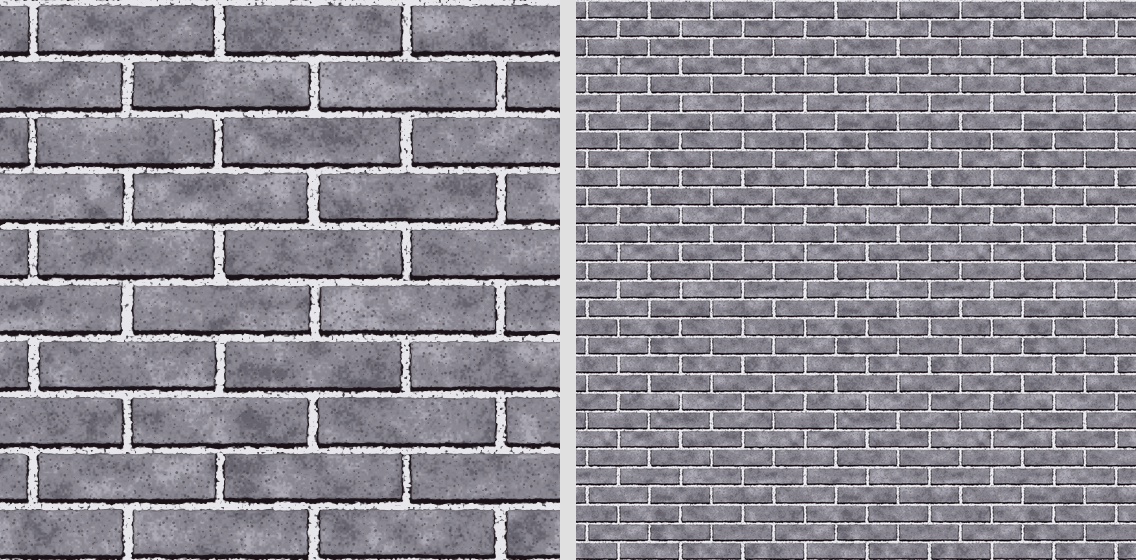
Left, the tile; right, the same tile 3 across and 3 down.
This texture is drawn by a WebGL 2 fragment shader. Its source:

```glsl
#version 300 es
precision highp float;

uniform vec2 u_resolution;
out vec4 fragColor;

const vec2 GRID = vec2(3.0, 10.0);
const vec3 BRICK_DARK = vec3(0.40, 0.39, 0.43);
const vec3 BRICK_MID = vec3(0.54, 0.53, 0.57);
const vec3 BRICK_LIGHT = vec3(0.68, 0.67, 0.71);
const vec3 MORTAR_LIGHT = vec3(0.90, 0.90, 0.92);
const vec3 MORTAR_DARK = vec3(0.27, 0.25, 0.28);
const vec3 SHADOW = vec3(0.10, 0.07, 0.09);

float hash(vec2 p) {
    vec3 q = fract(p.xyx * 0.1031);
    q += dot(q, q.yzx + 33.33);
    return fract((q.x + q.y) * q.z);
}

// Value noise wrapping over a whole number of cells
float valueNoise(vec2 uv, vec2 cells, float seed) {
    vec2 p = uv * cells;
    vec2 i = floor(p);
    vec2 f = fract(p);
    f = f * f * (3.0 - 2.0 * f);
    vec2 a = mod(i, cells) + seed;
    vec2 b = mod(i + 1.0, cells) + seed;
    return mix(mix(hash(a), hash(vec2(b.x, a.y)), f.x),
               mix(hash(vec2(a.x, b.y)), hash(b), f.x), f.y);
}

float layeredNoise(vec2 uv, vec2 cells, float seed) {
    float sum = 0.0;
    float weight = 0.5;
    for (int octave = 0; octave < 4; octave++) {
        sum += weight * valueNoise(uv, cells, seed);
        cells *= 2.0;
        seed += 17.0;
        weight *= 0.5;
    }
    return sum / 0.9375;
}

// Distance to the nearest scattered point, with a random radius taken off
float cellular(vec2 uv, float cells, float seed) {
    vec2 p = uv * cells;
    vec2 i = floor(p);
    float nearest = 2.0;
    for (int y = -1; y <= 1; y++) {
        for (int x = -1; x <= 1; x++) {
            vec2 c = i + vec2(x, y);
            vec2 id = mod(c, cells) + seed;
            vec2 point = c + vec2(hash(id), hash(id + 71.0));
            nearest = min(nearest, length(p - point) - 0.3 * hash(id + 139.0));
        }
    }
    return nearest;
}

float roundedBox(vec2 p, vec2 halfSize, float radius) {
    vec2 q = abs(p) - halfSize + radius;
    return length(max(q, 0.0)) + min(max(q.x, q.y), 0.0) - radius;
}

float coverage(float dist, float softness) {
    return 1.0 - smoothstep(-softness, softness, dist);
}

vec3 brickColor(vec2 uv, vec2 id, float grain) {
    float tone = 0.5 + 1.3 * (layeredNoise(uv, vec2(18.0, 24.0), 5.0) - 0.5);
    tone += 0.45 * (layeredNoise(uv, vec2(90.0, 70.0), 43.0) - 0.5);
    tone += 0.42 * (grain - 0.5) + 0.12 * (hash(id + 23.0) - 0.5);
    vec3 color = mix(BRICK_DARK, BRICK_MID, smoothstep(0.0, 0.5, tone));
    color = mix(color, BRICK_LIGHT, smoothstep(0.5, 1.0, tone));
    float pits = coverage(cellular(uv, 90.0, 11.0) + 0.08, 0.1);
    return mix(color, MORTAR_DARK, 0.6 * pits);
}

vec3 mortarColor(vec2 uv, float grain) {
    float crumbs = cellular(uv, 150.0, 31.0);
    float light = grain + 0.55 - 0.7 * crumbs;
    return mix(MORTAR_DARK, MORTAR_LIGHT, smoothstep(0.15, 0.62, light));
}

void main() {
    vec2 uv = gl_FragCoord.xy / u_resolution;
    float softness = max(0.0011, 0.8 / u_resolution.y);

    // Running bond, with rows counted downwards
    vec2 p = vec2(uv.x, 1.0 - uv.y) * GRID;
    p.y -= 0.044;
    float row = mod(floor(p.y), GRID.y);
    p.x -= mix(0.175, 0.68, mod(row, 2.0));
    vec2 id = vec2(mod(floor(p.x), GRID.x), row);
    vec2 local = fract(p) / GRID;

    // Each brick has its own joint widths and a ragged edge
    float left = 0.0105 + 0.005 * (hash(id + 3.0) - 0.5);
    float right = 0.3235 + 0.005 * (hash(id + 9.0) - 0.5);
    float bottom = 0.0865 + 0.002 * (hash(id + 15.0) - 0.5);
    vec2 center = 0.5 * vec2(left + right, 0.006 + bottom);
    vec2 halfSize = 0.5 * vec2(right - left, bottom - 0.006);
    float grain = valueNoise(uv, vec2(256.0), 61.0);
    float ragged = layeredNoise(uv, vec2(50.0), 83.0) - 0.5;
    float brick = roundedBox(local - center, halfSize, 0.004)
        + 0.004 * ragged + 0.0012 * (grain - 0.5);

    // Recessed shadow, deepest below the brick
    float recess = roundedBox(local - center - vec2(0.0, 0.0042),
        halfSize + vec2(0.0027, 0.0038), 0.005);
    recess += 0.007 * ragged + 0.004 * (grain - 0.5);

    vec3 color = mortarColor(uv, grain);
    color = mix(color, SHADOW, coverage(recess, softness * 1.3));
    vec3 face = brickColor(uv, id, grain);
    float rim = smoothstep(-0.0035, 0.0, brick) * smoothstep(0.2, 0.8, grain);
    face = mix(face, MORTAR_DARK, 0.6 * rim);
    color = mix(color, face, coverage(brick, softness));
    fragColor = vec4(color, 1.0);
}
```
